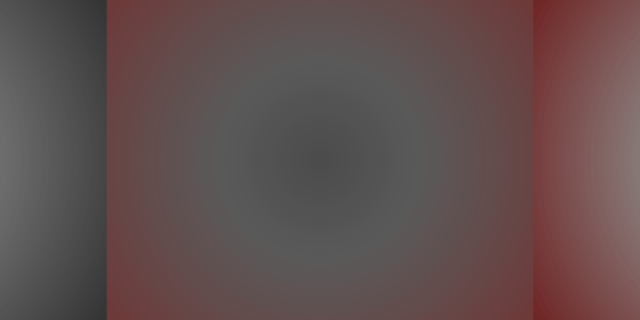
Reproduce this background procedurally as a Shadertoy shader.

```glsl
// Three flat panels of soft radial light: a dim grey well that reddens outwards,
// flanked by a grey glow on the left and a rose glow on the right.
// Each panel is a colour ramp over the distance to its own centre, in faint rings.

// Distance pulled part of the way to steps, giving faint concentric rings.
float ringed(float r, float stepSize, float strength) {
    float cell = r / stepSize;
    float f = fract(cell);
    float stepped = floor(cell) + smoothstep(0.3, 0.7, f);
    return mix(r, stepped * stepSize, strength);
}

vec3 centrePanel(vec2 p) {
    float r = ringed(length(p), 0.09, 0.25);
    vec3 well = vec3(0.295 + 0.18 * min(r, 0.31));
    float t = clamp((r - 0.29) / 0.56, 0.0, 1.0);
    vec3 redden = vec3(0.085 * t, vec2(-0.138 * pow(t, 1.2)));
    return well + redden;
}

vec3 leftPanel(vec2 p) {
    float r = ringed(length(p + vec2(1.45, 0.0)), 0.022, 0.6);
    return vec3(0.43 - 0.48 * (r - 0.45));
}

vec3 rightPanel(vec2 p) {
    float r = ringed(length(p - vec2(1.45, 0.0)), 0.022, 0.6);
    return vec3(0.53, 0.475, 0.47) - vec3(0.20, 0.70, 0.69) * (r - 0.45);
}

void mainImage(out vec4 fragColor, in vec2 fragCoord) {
    // Canvas height is one unit, origin in the middle.
    vec2 p = (fragCoord - 0.5 * iResolution.xy) / iResolution.y;
    float halfPixel = 0.5 / iResolution.y;

    // Panels meet at two thirds of a unit from the middle.
    float inLeft = 1.0 - smoothstep(-halfPixel, halfPixel, p.x + 0.6667);
    float inRight = smoothstep(-halfPixel, halfPixel, p.x - 0.6667);
    vec3 color = mix(centrePanel(p), leftPanel(p), inLeft);
    color = mix(color, rightPanel(p), inRight);

    fragColor = vec4(clamp(color, 0.0, 1.0), 1.0);
}
```
